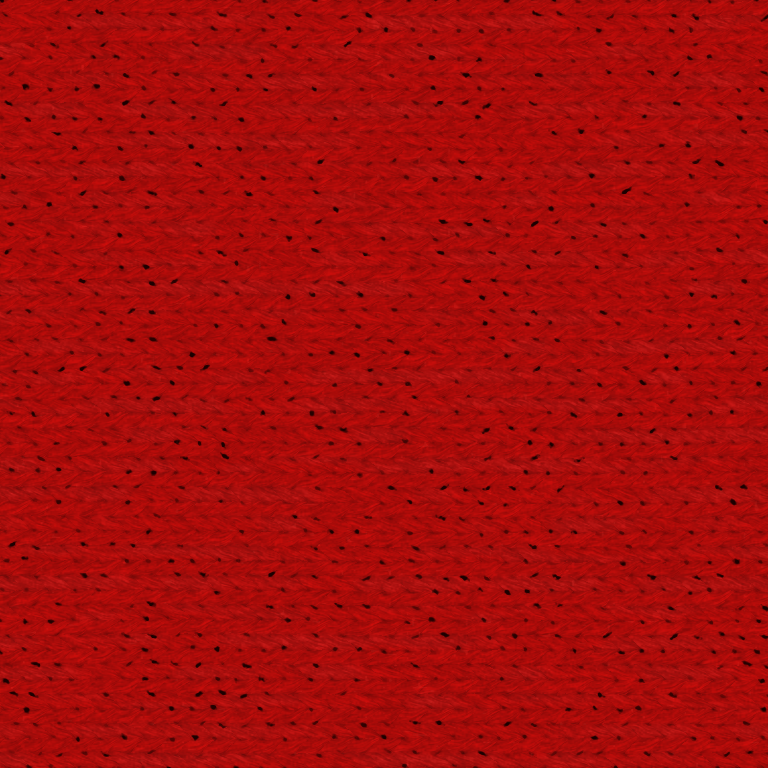
This texture is drawn by a Shadertoy shader. Its source:

```glsl
#define COLUMNS 32.5
#define ROWS 52.0
#define YARN_RED vec3(0.672, 0.044, 0.036)
#define WORN_RED vec3(0.660, 0.066, 0.060)
#define HOLE_RED vec3(0.110, 0.004, 0.002)
#define LEG_SLANT 0.67
#define FIBRE_CONTRAST 0.36
#define GRAIN_CONTRAST 0.12
#define SEAM_DEPTH 0.08
#define HOLE_RADII vec2(0.27, 0.16)

const float TAU = 6.28318;

float hash(vec2 p) {
    vec3 q = fract(vec3(p.xyx) * 0.1031);
    q += dot(q, q.yzx + 33.33);
    return fract((q.x + q.y) * q.z);
}

float noise(vec2 p) {
    vec2 cell = floor(p), f = fract(p);
    f = f * f * (3.0 - 2.0 * f);
    vec2 e = vec2(0.0, 1.0);
    return mix(mix(hash(cell), hash(cell + e.yx), f.x),
               mix(hash(cell + e.xy), hash(cell + e.yy), f.x), f.y);
}

mat2 rotation(float angle) {
    float c = cos(angle), s = sin(angle);
    return mat2(c, -s, s, c);
}

// Brightness of one leg of yarn; paired rows lean into sideways chevrons
float yarnShade(vec2 knit, float aspect) {
    float row = floor(knit.y);
    float lean = mod(row, 2.0) * 2.0 - 1.0;
    float y = knit.y - row - 0.5;
    float x = knit.x - lean * LEG_SLANT * y - 0.67;
    float seed = hash(vec2(floor(x), row) + 7.0);
    vec2 leg = vec2((fract(x) - 0.5) * aspect, y);

    // Twisted plies curve along the leg
    vec2 ply = rotation(lean * (0.42 + 0.3 * leg.x)) * leg;
    float coarse = noise(ply * vec2(1.8, 5.5) + seed * 90.0 + 20.0);
    float fine = noise(ply * vec2(3.0, 9.0) + seed * 70.0 + 140.0);
    float fibre = mix(coarse, fine, 0.5) - 0.5;
    float seam = smoothstep(0.28, 0.5, abs(y));
    float ends = smoothstep(0.36, 0.5, abs(leg.x / aspect));
    return 1.0 + FIBRE_CONTRAST * fibre
         - SEAM_DEPTH * seam * (0.2 + 0.8 * noise(knit * 2.3 + 40.0))
         - 0.03 * ends;
}

// x: dark opening, y: soft crease around it
vec2 stitchHole(vec2 knit, float aspect, float openness) {
    float seamRow = round(knit.y);
    float isLong = mod(seamRow, 2.0);
    float offset = 0.33 * isLong;
    float column = round(knit.x - offset);
    vec2 id = vec2(column, seamRow) + 100.0;
    vec2 jitter = (vec2(hash(id + 11.0), hash(id + 23.0)) - 0.5) * vec2(0.26, 0.26);
    vec2 d = knit - vec2(column + offset, seamRow) - jitter;
    d.x *= aspect;

    // Long openings tilt either way, the others stay round
    float tilt = hash(id + 37.0) < 0.75 ? -0.45 : 0.45;
    d = rotation(tilt * mix(0.5, 1.0, isLong)) * d;
    float strength = pow(hash(id + 51.0), 2.3) * openness;
    vec2 radii = HOLE_RADII * mix(vec2(0.8, 1.1), vec2(1.2, 0.85), isLong);
    radii *= mix(0.75, 1.2, strength);
    float ragged = 0.9 * (noise(knit * vec2(9.0, 6.0) + 13.0) - 0.5);
    float r = length(d / radii) + ragged;
    float edge = 1.5 * ROWS / iResolution.y;
    float opening = 1.0 - smoothstep(0.25, 1.0 + edge, r);
    vec2 crease = d / vec2(0.36, 0.14);
    return vec2(opening * min(strength * 1.4, 1.0), exp(-dot(crease, crease)));
}

void mainImage(out vec4 fragColor, in vec2 fragCoord) {
    vec2 uv = fragCoord / iResolution.xy;
    float aspect = ROWS / COLUMNS;

    // Loose hand of the fabric: drifting rows and faint scallops
    vec2 knit = uv * vec2(COLUMNS, ROWS) - vec2(0.25, 0.0);
    vec2 drift = vec2(noise(uv * 5.0 + 3.0), noise(uv * 6.0 + 61.0)) - 0.5;
    knit += drift * vec2(0.6, 0.2);
    knit.y += 0.05 * sin(TAU * knit.x);

    float shade = yarnShade(knit, aspect);
    shade += GRAIN_CONTRAST * (noise(uv * 390.0) - 0.5);

    // Faded patches follow every other wale and show paler fibres
    float band = 0.5 + 0.5 * sin(TAU * knit.y * 0.5);
    float worn = band * smoothstep(0.25, 0.8, noise(knit * vec2(0.5, 0.8) + 5.0));
    vec3 color = mix(YARN_RED, WORN_RED, worn * 0.8) * shade;
    color.gb += 0.2 * worn * max(shade - 1.0, 0.0);

    // Openings are slightly wider in the upper right
    float openness = 0.88 + 0.2 * uv.x * uv.y;
    vec2 hole = stitchHole(knit, aspect, openness);
    color *= 1.0 - 0.14 * hole.y;
    color = mix(color, HOLE_RED, hole.x);

    // Sparse stray fuzz catching the light
    float fuzz = noise(uv * vec2(130.0, 210.0) + 71.0);
    color += vec3(0.04, 0.03, 0.025) * smoothstep(0.9, 0.98, fuzz);

    fragColor = vec4(clamp(color, 0.0, 1.0), 1.0);
}
```
